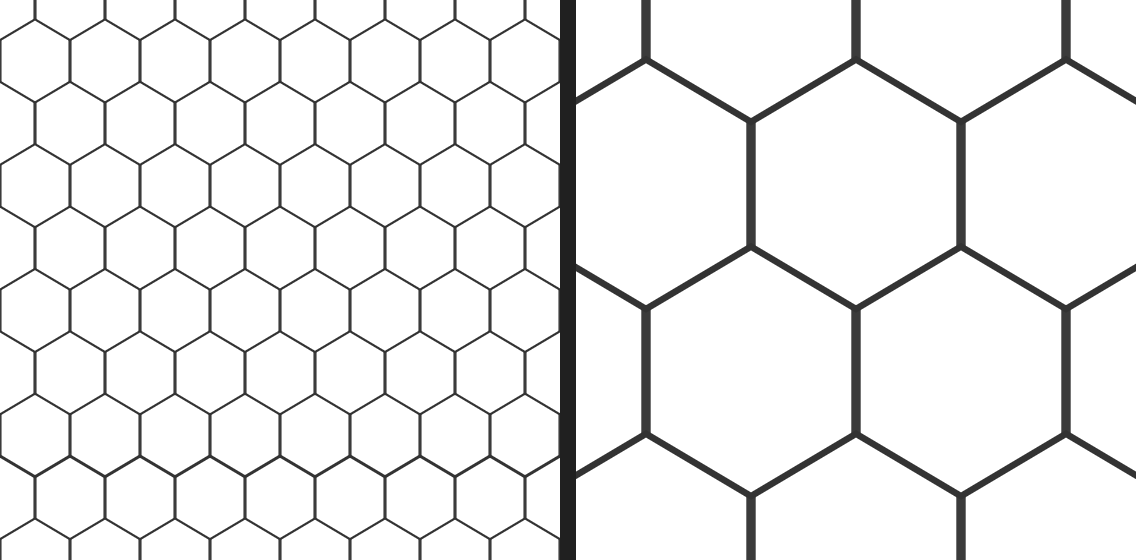
Left, the full canvas; right, a detail of the centre.
Write a WebGL 2 fragment shader that draws this pattern.

```glsl
#version 300 es
precision highp float;
// Honeycomb outline: dark grey lines on white, 8 cells across, with one heavier zigzag.

uniform vec2 u_resolution;
out vec4 outColor;

// Layout, in canvas units
const float COLUMNS = 8.0;             // cells across
const float ROW_PITCH = 0.1114;        // vertical step between rows of cells
const float UPRIGHT_WIDTH = 0.0056;    // vertical sides
const float SLANT_WIDTH = 0.0039;      // sloping sides
const float HEAVY_WIDTH = 0.0054;      // sloping sides of the heavy zigzag
const float HEAVY_SEAM = 1.5;          // heavy zigzag, between rows 1 and 2

const vec3 PAPER = vec3(1.0);
const vec3 SLANT_INK = vec3(0.20);
const vec3 UPRIGHT_INK = vec3(0.23);

const float REGULAR_PITCH = 0.8660254; // row pitch of a regular hexagon of width 1

// Nearest cell centre among rows of one parity; even rows are shifted half a cell.
vec2 nearestCentre(vec2 p, float parity, vec2 cell) {
    float row = 2.0 * floor((p.y / cell.y - parity) * 0.5 + 0.5) + parity;
    float shift = 0.5 * (1.0 - parity);
    float column = floor(p.x / cell.x - shift + 0.5) + shift;
    return vec2(column, row) * cell;
}

// Antialiased coverage of a line at distance d from its middle.
float lineCoverage(float d, float width, float pixel) {
    return clamp((0.5 * width - d) / pixel + 0.5, 0.0, 1.0);
}

void main() {
    vec2 p = gl_FragCoord.xy / u_resolution;
    float pixel = 1.0 / min(u_resolution.x, u_resolution.y);
    vec2 cell = vec2(1.0 / COLUMNS, ROW_PITCH);

    // Pick the enclosing cell, undoing the slight vertical stretch first
    vec2 toRegular = vec2(1.0, REGULAR_PITCH) / cell;
    vec2 evenCentre = nearestCentre(p, 0.0, cell);
    vec2 oddCentre = nearestCentre(p, 1.0, cell);
    float evenDist = length((p - evenCentre) * toRegular);
    float oddDist = length((p - oddCentre) * toRegular);
    vec2 centre = evenDist < oddDist ? evenCentre : oddCentre;

    // Distances to the sides, folded into one quadrant
    vec2 local = p - centre;
    vec2 q = abs(local);
    float apex = ROW_PITCH * 2.0 / 3.0;
    float slope = apex / cell.x;
    float uprightDist = 0.5 * cell.x - q.x;
    float slantDist = (apex - q.y - slope * q.x) / sqrt(1.0 + slope * slope);

    // The seam above or below this cell decides the slant weight
    float seam = floor(centre.y / ROW_PITCH + 0.5) + (local.y > 0.0 ? 0.5 : -0.5);
    float slantWidth = abs(seam - HEAVY_SEAM) < 0.25 ? HEAVY_WIDTH : SLANT_WIDTH;

    // Ink the sides onto the paper
    vec3 color = mix(PAPER, UPRIGHT_INK, lineCoverage(uprightDist, UPRIGHT_WIDTH, pixel));
    color = mix(color, SLANT_INK, lineCoverage(slantDist, slantWidth, pixel));
    outColor = vec4(color, 1.0);
}
```
